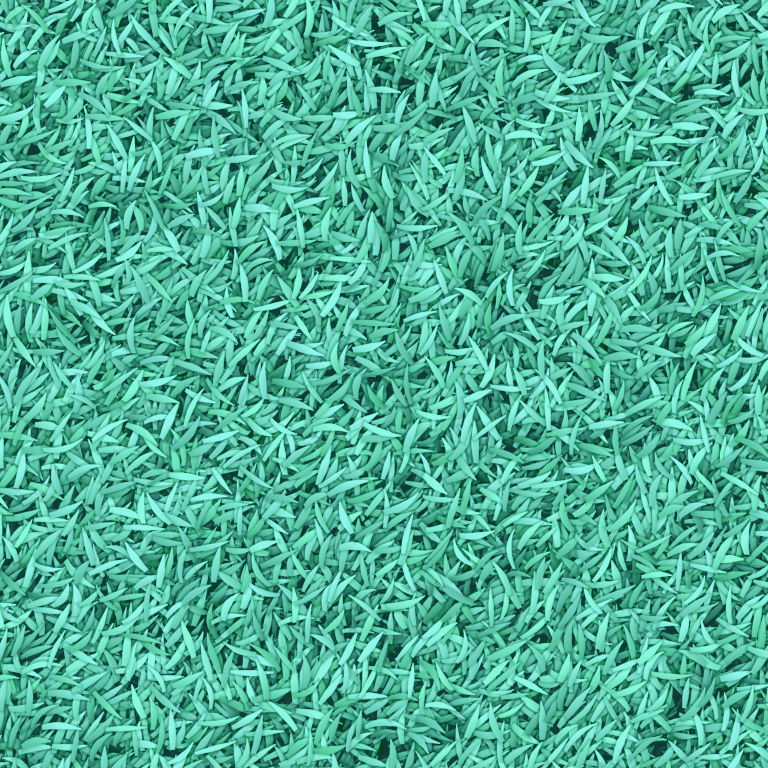
Write a three.js fragment shader that draws this texture.

```glsl
varying vec2 vUv;

const int LAYERS = 12;
const float CELL = 0.032;          // one blade per cell and layer
const float HALF_LENGTH = 0.028;
const float HALF_WIDTH = 0.0045;
const float BEND = 0.005;
const float EDGE = 0.0011;
const float SHADOW_REACH = 0.005;
const float SHADOW = 0.38;
const float LEAN = 0.88;           // mean blade direction in radians
const float LEAN_SPREAD = 1.9;
const float FLOW_SCALE = 5.0;
const float FLOW_TURN = 0.9;
const float PATCH_SCALE = 13.0;
const float PATCH_TONE = 0.28;
const float LOW_TONE = 0.02;
const float HIGH_TONE = 0.85;
const float TONE_SPREAD = 0.5;
const float TIP_LIGHT = 0.34;
const float FOLD_LIGHT = 0.07;

const vec3 DEEP = vec3(0.04, 0.23, 0.19);
const vec3 SHADE = vec3(0.15, 0.51, 0.41);
const vec3 BODY = vec3(0.34, 0.76, 0.64);
const vec3 SUNLIT = vec3(0.55, 0.97, 0.90);
const vec3 FRESH_TINT = vec3(-0.05, 0.01, -0.08);

vec2 hash2(vec2 p) {
  vec3 q = fract(p.xyx * vec3(0.1031, 0.1030, 0.0973));
  q += dot(q, q.yzx + 33.33);
  return fract((q.xx + q.yz) * q.zy);
}

float gradientNoise(vec2 p) {
  vec2 i = floor(p);
  vec2 f = fract(p);
  vec2 u = f * f * f * (f * (f * 6.0 - 15.0) + 10.0);
  vec2 e = vec2(1.0, 0.0);
  float a = dot(hash2(i) * 2.0 - 1.0, f);
  float b = dot(hash2(i + e) * 2.0 - 1.0, f - e);
  float c = dot(hash2(i + e.yx) * 2.0 - 1.0, f - e.yx);
  float d = dot(hash2(i + 1.0) * 2.0 - 1.0, f - 1.0);
  return mix(mix(a, b, u.x), mix(c, d, u.x), u.y);
}

// x: signed distance, y: position from base to tip, z: position across
vec3 blade(vec2 p, float angle, vec2 form) {
  float c = cos(angle);
  float s = sin(angle);
  vec2 q = vec2(c * p.x + s * p.y, c * p.y - s * p.x);
  float halfLength = HALF_LENGTH * mix(0.65, 1.0, form.x);
  float u = q.x / halfLength;
  q.y += BEND * (form.y * 2.0 - 1.0) * (u * u - 0.4);
  float along = clamp(u * 0.5 + 0.5, 0.0, 1.0);
  float taper = min(0.65 + along, 1.0) * min(1.0, 0.15 + (1.0 - along) * 1.9);
  float width = HALF_WIDTH * mix(0.7, 1.15, fract(form.x * 7.3)) * taper;
  float dist = max(abs(q.y) - width, abs(q.x) - halfLength);
  return vec3(dist, along, clamp(q.y / width, -1.0, 1.0));
}

vec3 grassRamp(float t) {
  vec3 c = mix(DEEP, SHADE, smoothstep(0.0, 0.25, t));
  c = mix(c, BODY, clamp((t - 0.25) * 4.0, 0.0, 1.0));
  return mix(c, SUNLIT, clamp((t - 0.5) * 2.0, 0.0, 1.0));
}

void main() {
  // Broad changes of direction and light
  float flow = FLOW_TURN * gradientNoise(vUv * FLOW_SCALE + 3.7);
  float patchLight = PATCH_TONE * gradientNoise(vUv * PATCH_SCALE + 41.0);
  float tone = 0.06 + 0.12 * gradientNoise(vUv * 90.0);
  float tint = 0.0;

  // Blades painted from the ground up
  for (int k = 0; k < LAYERS; k++) {
    float layer = float(k);
    float height = layer / float(LAYERS - 1);
    vec2 p = vUv / CELL + hash2(vec2(layer, 9.0)) * 20.0;
    vec2 home = floor(p);
    for (int j = -1; j <= 1; j++) {
      for (int i = -1; i <= 1; i++) {
        vec2 cell = home + vec2(float(i), float(j));
        vec2 seed = cell + layer * vec2(73.0, 131.0);
        vec2 jitter = hash2(seed);
        vec2 form = hash2(seed + 217.0);
        vec2 look = hash2(seed + 419.0);
        vec2 turn = hash2(seed + 631.0);
        float angle = LEAN + flow + LEAN_SPREAD * (turn.x + turn.y - 1.0);
        vec3 b = blade((p - cell - jitter) * CELL, angle, form);

        tone *= 1.0 - SHADOW * smoothstep(SHADOW_REACH, 0.0, b.x);
        float bladeTone = mix(LOW_TONE, HIGH_TONE, height) + patchLight
          + TONE_SPREAD * (look.x - 0.5)
          + TIP_LIGHT * (b.y - 0.5) + FOLD_LIGHT * b.z;
        float cover = smoothstep(EDGE, -EDGE, b.x);
        tone = mix(tone, max(bladeTone, 0.0), cover);
        tint = mix(tint, look.y * look.y, cover);
      }
    }
  }

  vec3 color = grassRamp(clamp(tone, 0.0, 1.0)) + FRESH_TINT * (tint - 0.3);
  gl_FragColor = vec4(clamp(color, 0.0, 1.0), 1.0);
}
```
